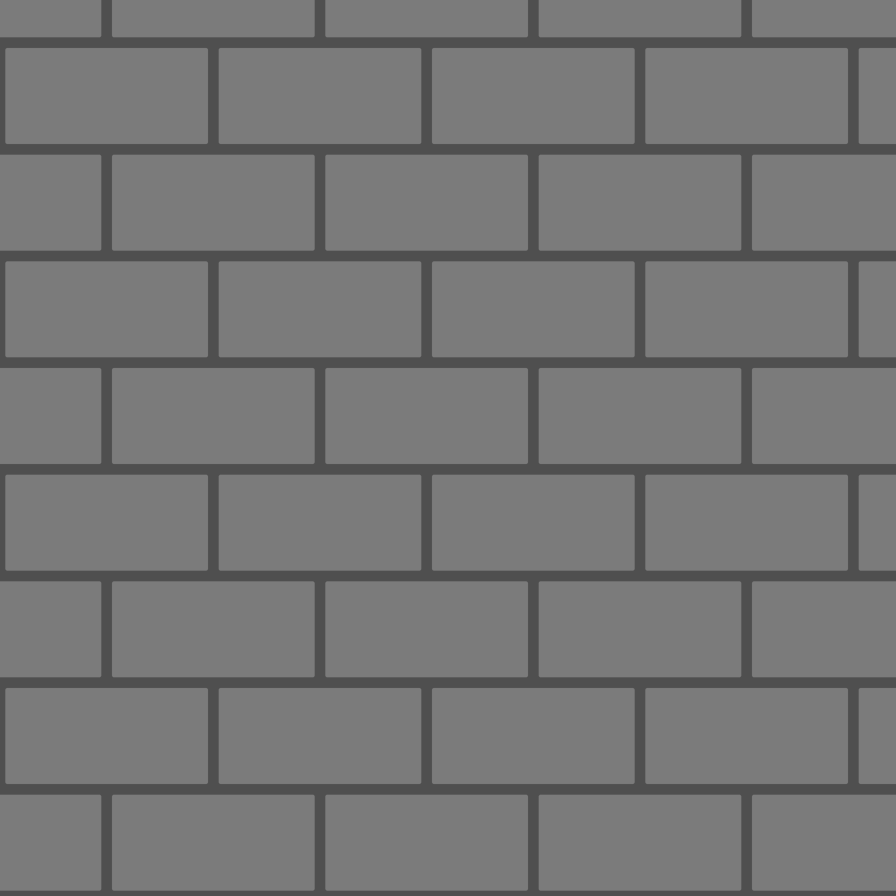
Write a Shadertoy shader that draws this pattern.

```glsl
// Flat grey brick wall in running bond with darker mortar joints.

const float ROWS = 8.4;             // courses over the canvas height
const float BRICK_ASPECT = 2.0;     // brick length in course heights
const float JOINT_WIDTH = 0.1;      // mortar thickness in course heights
const float CORNER_RADIUS = 0.02;   // slight rounding of brick corners
const vec3 BRICK_COLOR = vec3(0.484);
const vec3 MORTAR_COLOR = vec3(0.31);

// Signed distance to a rounded box centred on the origin
float roundedBox(vec2 p, vec2 halfSize, float radius) {
    vec2 q = abs(p) - halfSize + radius;
    return length(max(q, 0.0)) + min(max(q.x, q.y), 0.0) - radius;
}

// Position relative to the centre of the brick cell, in course heights
vec2 runningBond(vec2 p, float aspect) {
    float course = floor(p.y);
    float shift = 0.5 * aspect * mod(course + 1.0, 2.0);
    return vec2(mod(p.x + shift, aspect) - 0.5 * aspect, p.y - course - 0.5);
}

void mainImage(out vec4 fragColor, in vec2 fragCoord) {
    vec2 wall = fragCoord / iResolution.y * ROWS;
    float pixel = ROWS / iResolution.y;

    // Brick face inset from its cell by half a joint
    vec2 cell = runningBond(wall, BRICK_ASPECT);
    vec2 halfSize = 0.5 * (vec2(BRICK_ASPECT, 1.0) - JOINT_WIDTH);
    float dist = roundedBox(cell, halfSize, CORNER_RADIUS);

    // Edge smoothed over about one pixel
    float face = 1.0 - smoothstep(-0.7 * pixel, 0.7 * pixel, dist);
    fragColor = vec4(mix(MORTAR_COLOR, BRICK_COLOR, face), 1.0);
}
```
